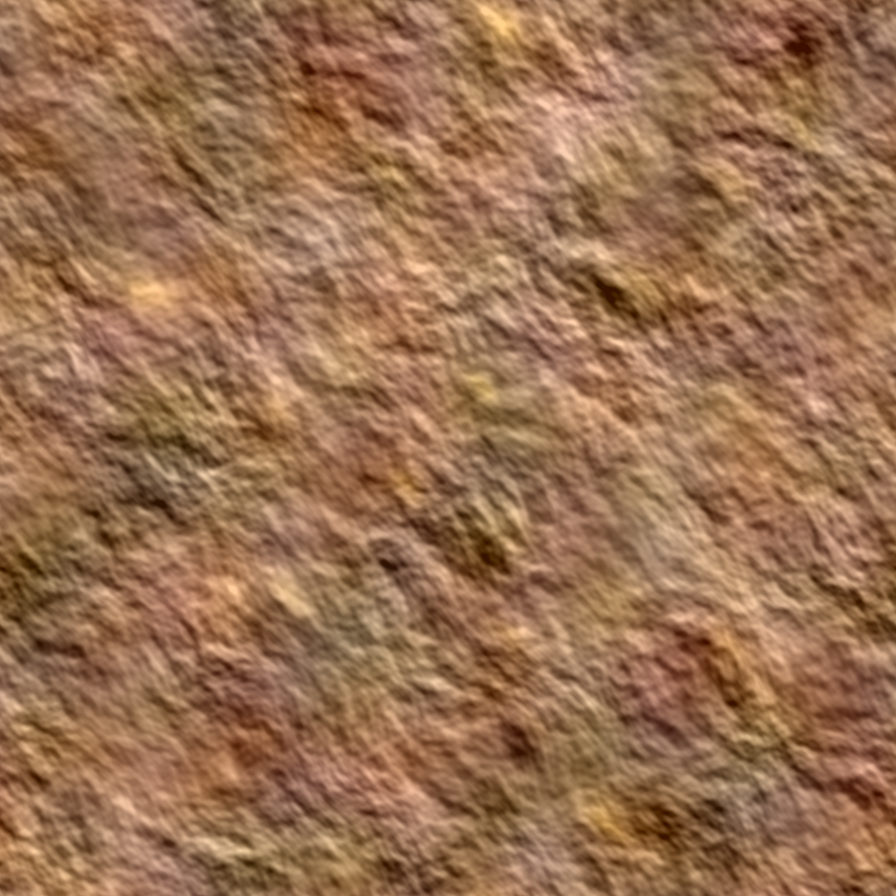
Reproduce this texture procedurally as a Shadertoy shader.

```glsl
const vec3 SHADOW_SOIL = vec3(0.34, 0.19, 0.09);
const vec3 SUNLIT_SOIL = vec3(0.86, 0.69, 0.55);
const vec3 PINK_TINT = vec3(0.07, -0.03, -0.01);
const vec3 OCHRE_TINT = vec3(0.02, 0.01, -0.09);
const float MEAN_TONE = 0.51;
const float GRAIN_CONTRAST = 1.2;
const float PATCH_CONTRAST = 0.42;
const float WARP = 0.012;
const float STONE_CELLS = 8.0;
const float STONE_SHARE = 0.3;
const vec2 LIGHT_STEP = vec2(-0.07, 0.19);   // in diagonal cell units
const float TAU = 6.2831853;

uint mixBits(uint v) {
    v = v * 747796405u + 2891336453u;
    v = ((v >> ((v >> 28u) + 4u)) ^ v) * 277803737u;
    return (v >> 22u) ^ v;
}

float hash(vec2 id, float seed) {
    uint h = mixBits(uint(id.x) + mixBits(uint(id.y) + mixBits(uint(seed))));
    return float(h >> 8u) / 16777216.0;
}

// Slope at a diagonal lattice node; the node index wraps with the unit square
float slopeAt(vec2 node, vec2 offset, vec2 cells, float seed) {
    vec2 k = node * cells.yx;
    vec2 id = mod(vec2(k.y + k.x, k.y - k.x), 2.0 * cells.x * cells.y);
    float angle = TAU * hash(id, seed);
    return dot(vec2(cos(angle), sin(angle)), offset);
}

// Gradient noise on axes that run down-right and up-right
float diagonalNoise(vec2 q, vec2 cells, float seed) {
    vec2 node = floor(q);
    vec2 f = q - node;
    vec2 u = f * f * f * (f * (f * 6.0 - 15.0) + 10.0);
    vec2 e = vec2(1.0, 0.0);
    float low = mix(slopeAt(node, f, cells, seed),
                    slopeAt(node + e.xy, f - e.xy, cells, seed), u.x);
    float high = mix(slopeAt(node + e.yx, f - e.yx, cells, seed),
                     slopeAt(node + e.xx, f - e.xx, cells, seed), u.x);
    return mix(low, high, u.y);
}

vec2 toDiagonal(vec2 p, vec2 cells) {
    return vec2(p.x - p.y, p.x + p.y) * cells;
}

float patches(vec2 p, float cells, float seed) {
    return diagonalNoise(toDiagonal(p, vec2(cells)), vec2(cells), seed);
}

// Light minus shade on the slopes of one size of grain
float relief(vec2 p, vec2 cells, float seed) {
    vec2 q = toDiagonal(p, cells);
    return diagonalNoise(q - LIGHT_STEP, cells, seed)
         - diagonalNoise(q + LIGHT_STEP, cells, seed);
}

// Scattered stones: x is the lit face, y the shadow at its lower left
vec2 stones(vec2 p) {
    vec2 home = floor(p * STONE_CELLS);
    vec2 total = vec2(0.0);
    for (int j = -1; j <= 1; j++)
    for (int i = -1; i <= 1; i++) {
        vec2 cell = home + vec2(i, j);
        vec2 id = mod(cell, STONE_CELLS);
        float present = step(hash(id, 30.0), STONE_SHARE);
        vec2 centre = cell + 0.2 + 0.6 * vec2(hash(id, 31.0), hash(id, 32.0));
        float size = mix(0.09, 0.18, hash(id, 33.0));
        vec2 d = (p * STONE_CELLS - centre) / size;
        vec2 lit = vec2(d.x - d.y, d.x + d.y) * vec2(0.5, 0.8);
        vec2 dark = lit + vec2(0.1, 1.8);
        float glow = hash(id, 34.0);
        total += present * vec2(glow * exp(-dot(lit, lit)),
                                (1.2 - glow) * exp(-0.8 * dot(dark, dark)));
    }
    return total;
}

void mainImage(out vec4 fragColor, in vec2 fragCoord) {
    vec2 uv = fragCoord / iResolution.xy;
    vec2 p = uv + WARP * vec2(patches(uv, 6.0, 1.0), patches(uv, 6.0, 2.0));

    // Clods, grains and grit
    float grain = 0.24 * relief(p, vec2(9.0, 12.0), 10.0)
                + 0.42 * relief(p, vec2(19.0, 26.0), 11.0)
                + 0.42 * relief(p, vec2(36.0, 48.0), 12.0)
                + 0.26 * relief(p, vec2(70.0, 88.0), 13.0);
    grain *= 1.0 + 0.7 * patches(p, 5.0, 14.0);

    // Broad light and dark ground, with a few deep smears
    float ground = patches(p, 2.0, 20.0) + 0.8 * patches(p, 5.0, 21.0)
                 + 0.5 * patches(p, 12.0, 22.0);
    float smear = smoothstep(0.3, 0.6, patches(p, 4.0, 23.0) + 0.4 * patches(p, 13.0, 24.0));

    vec2 stone = stones(p + 0.012 * vec2(patches(p, 20.0, 25.0), patches(p, 20.0, 26.0)));
    float tone = MEAN_TONE + GRAIN_CONTRAST * grain + PATCH_CONTRAST * ground
               - 0.22 * smear + 0.5 * stone.x - 0.55 * stone.y;
    tone = clamp(tone, -0.25, 1.25);

    // Soil ramp with faint pink and ochre drifts
    vec3 color = mix(SHADOW_SOIL, SUNLIT_SOIL, tone);
    color += PINK_TINT * patches(p, 5.0, 27.0) + OCHRE_TINT * patches(p, 7.0, 28.0);
    color += OCHRE_TINT * stone.x;
    fragColor = vec4(clamp(color, 0.0, 1.0), 1.0);
}
```
